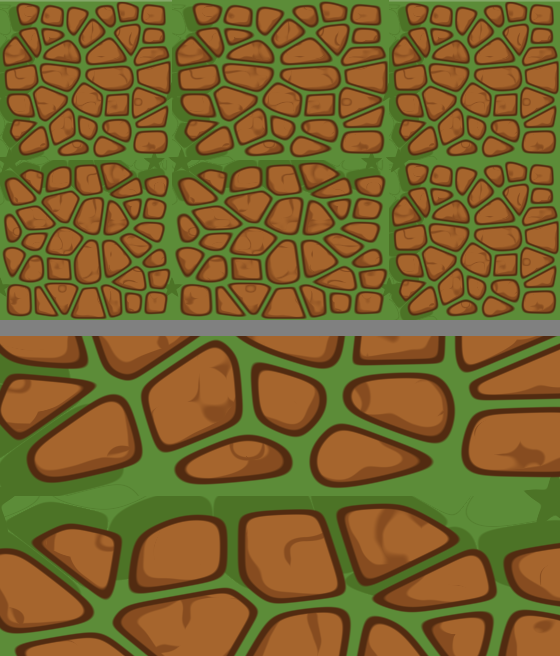
Top: the whole. Bottom: its middle third, enlarged.
Write a WebGL 1 fragment shader that draws this pattern.

```glsl
precision highp float;
uniform vec2 u_resolution;

#define ROWS 7.0
#define JITTER 0.7
#define GAP 0.008
#define OUTLINE 0.011
#define SPLITS vec2(0.307, 0.695)
#define TILE vec2(1.08, 1.0)
#define GRASS vec3(0.36, 0.55, 0.22)
#define GRASS_DARK vec3(0.30, 0.45, 0.15)
#define GRASS_PALE vec3(0.52, 0.66, 0.41)
#define STONE vec3(0.65, 0.395, 0.175)
#define STONE_DARK vec3(0.53, 0.30, 0.125)
#define INK vec3(0.32, 0.17, 0.065)

vec2 hash2(vec2 p) {
  return fract(sin(vec2(dot(p, vec2(127.1, 311.7)), dot(p, vec2(269.5, 183.3)))) * 43758.5);
}

float noise(vec2 p) {
  vec2 i = floor(p), f = fract(p);
  f = f * f * (3.0 - 2.0 * f);
  return mix(mix(hash2(i).x, hash2(i + vec2(1.0, 0.0)).x, f.x),
             mix(hash2(i + vec2(0.0, 1.0)).x, hash2(i + 1.0).x, f.x), f.y);
}

// Stone centre near q: xy position, z one if inside the patch, w column.
vec4 stoneSite(vec2 q, vec2 stepTo) {
  float row = floor((q.y - 0.02) * ROWS / 0.96) + stepTo.y;
  float rowIn = clamp(row, 0.0, ROWS - 1.0);
  float v = 2.0 * rowIn / (ROWS - 1.0) - 1.0;
  float left = 0.02 + 0.1 * v * v;
  float count = 4.0 + floor(3.0 * hash2(vec2(rowIn, 7.0)).x);
  float width = (TILE.x - 0.02 - left) / count;
  float col = floor((q.x - left) / width) + stepTo.x;
  float inside = step(0.0, col) * step(col, count - 0.5) * step(abs(row - rowIn), 0.5);
  vec2 jitter = (hash2(vec2(col, row) + 3.0) - 0.5) * mix(0.3, JITTER, inside);
  vec2 centre = vec2(left + (col + 0.5 + jitter.x) * width,
                     0.02 + (row + 0.5 + jitter.y) * 0.96 / ROWS);
  return vec4(centre, inside, col);
}

// Depth inside the rounded stone at q, negative on grass.
float stoneDepth(vec2 q, out vec4 site) {
  float nearest = 9.0;
  for (int j = -2; j <= 2; j++) {
    for (int i = -2; i <= 2; i++) {
      vec4 s = stoneSite(q, vec2(float(i), float(j)));
      float d = distance(s.xy, q);
      if (d < nearest) { nearest = d; site = s; }
    }
  }
  float k = 0.006 + 0.01 * hash2(floor(site.xy * 500.0)).x;
  vec2 border = min(q, TILE - q);
  float sum = exp(-border.x / k) + exp(-border.y / k);
  for (int j = -2; j <= 2; j++) {
    for (int i = -2; i <= 2; i++) {
      vec2 other = stoneSite(q, vec2(float(i), float(j))).xy;
      vec2 apart = other - site.xy;
      if (length(apart) > 0.001)
        sum += exp(-dot(0.5 * (other + site.xy) - q, normalize(apart)) / k);
    }
  }
  float depth = -k * log(sum);
  return (site.z > 0.5 ? depth : -abs(depth)) - GAP;
}

// Five-pointed tuft with hollow sides.
float tuft(vec2 p, float radius) {
  float tip = abs(fract(atan(p.x, p.y) * 5.0 / 6.28319 + 0.5) - 0.5) * 2.0;
  tip = 1.0 - tip;
  return length(p) - radius * mix(0.45, 1.0, tip * tip);
}

void main() {
  vec2 uv = gl_FragCoord.xy / u_resolution;
  float aspect = u_resolution.x / u_resolution.y;
  float px = 1.0 / u_resolution.y;

  // Three uneven columns, two rows; two lower patches are turned a quarter.
  float x0 = uv.x < SPLITS.x ? 0.0 : (uv.x < SPLITS.y ? SPLITS.x : SPLITS.y);
  float x1 = uv.x < SPLITS.x ? SPLITS.x : (uv.x < SPLITS.y ? SPLITS.y : 1.0);
  vec2 t = vec2((uv.x - x0) / (x1 - x0), fract(uv.y * 2.0));
  if (uv.y < 0.5 && uv.x < SPLITS.y) t = vec2(1.0 - t.y, t.x);
  vec2 q = t * TILE;
  float soft = 2.0 * px;

  // Grass with tufts along the seams.
  vec3 color = GRASS;
  for (int k = 0; k < 3; k++) {
    float seam = k == 0 ? 0.0 : (k == 1 ? SPLITS.x : SPLITS.y);
    for (int j = 0; j < 4; j++) {
      vec2 at = vec2(seam * aspect, j == 2 ? 0.71 : 0.1);
      if (j < 2) at += vec2(mix(-0.055, 0.03, float(j)), 0.395);
      float d = tuft(uv * vec2(aspect, 1.0) - at, j == 1 ? 0.042 : 0.034);
      color = mix(GRASS_DARK, color, smoothstep(-px, px, d));
    }
  }

  // Shadow cast by the stones on the outer curve.
  vec4 caster, site;
  float shade = stoneDepth(q + vec2(0.04, 0.03), caster) + GAP;
  if (caster.w < 0.5) color = mix(color, GRASS_DARK, smoothstep(-soft, soft, shade));

  // Stone face: shaded lower rim and tapering cracks.
  float depth = stoneDepth(q, site);
  vec2 away = normalize(q - site.xy + 0.0001);
  float rim = OUTLINE + 0.018 * max(0.0, dot(away, vec2(0.6, -0.8))) * (0.4 + noise(q * 25.0));
  float crack = abs(noise(q * 16.0 + site.xy * 40.0) - 0.5) - 0.22 * (noise(q * 22.0 + 30.0) - 0.5);
  float dark = max(1.0 - smoothstep(-soft, soft, depth - rim),
                   1.0 - smoothstep(-12.0 * soft, 12.0 * soft, crack));
  vec3 face = mix(STONE, STONE_DARK, dark);
  face = mix(INK, face, smoothstep(-soft, soft, depth - OUTLINE));
  color = mix(color, face, smoothstep(-soft, soft, depth));

  // Pale upper edge over the outer columns.
  float outer = 1.0 - step(SPLITS.x, uv.x) * step(uv.x, SPLITS.y);
  color = mix(color, GRASS_PALE, outer * smoothstep(0.995 - px, 0.995 + px, uv.y));
  gl_FragColor = vec4(color, 1.0);
}
```
